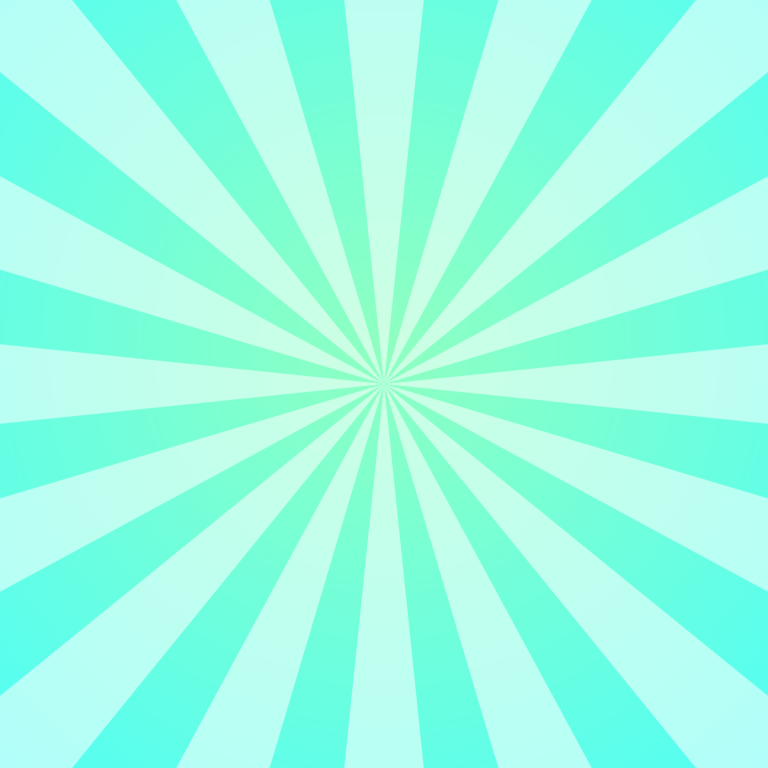
This background is drawn by a three.js fragment shader. Its source:

```glsl
// Sunburst of pale rays over a mint-to-aqua radial glow.
// Rays come from folding the polar angle into equal sectors; each edge is
// softened by its distance in canvas units, so the hub blends smoothly.

#define RAY_COUNT 16.0
#define RAY_FILL 0.526
#define RAY_OPACITY 0.55
#define RAY_CENTER vec2(0.5, 0.5)
#define GLOW_CENTER vec2(0.5, 0.55)
#define GLOW_RADIUS 0.75
#define EDGE_SOFTNESS 0.001
#define MINT vec3(0.56, 1.0, 0.755)
#define AQUA vec3(0.32, 0.995, 0.96)

varying vec2 vUv;

const float TAU = 6.2831853;

// Background colour, fading outward from the glow centre
vec3 radialGlow(vec2 uv) {
  float t = clamp(distance(uv, GLOW_CENTER) / GLOW_RADIUS, 0.0, 1.0);
  return mix(MINT, AQUA, t);
}

// Coverage of the pale rays: 1 inside, 0 in the gaps
float rayMask(vec2 p) {
  float sector = TAU / RAY_COUNT;
  float angle = atan(p.y, p.x + step(length(p), 0.00001) * 0.00001);
  float offset = abs(mod(angle + 0.5 * sector, sector) - 0.5 * sector);
  float edgeDistance = length(p) * sin(0.5 * RAY_FILL * sector - offset);
  return smoothstep(-EDGE_SOFTNESS, EDGE_SOFTNESS, edgeDistance);
}

void main() {
  vec3 color = radialGlow(vUv);
  color = mix(color, vec3(1.0), RAY_OPACITY * rayMask(vUv - RAY_CENTER));
  gl_FragColor = vec4(color, 1.0);
}
```
